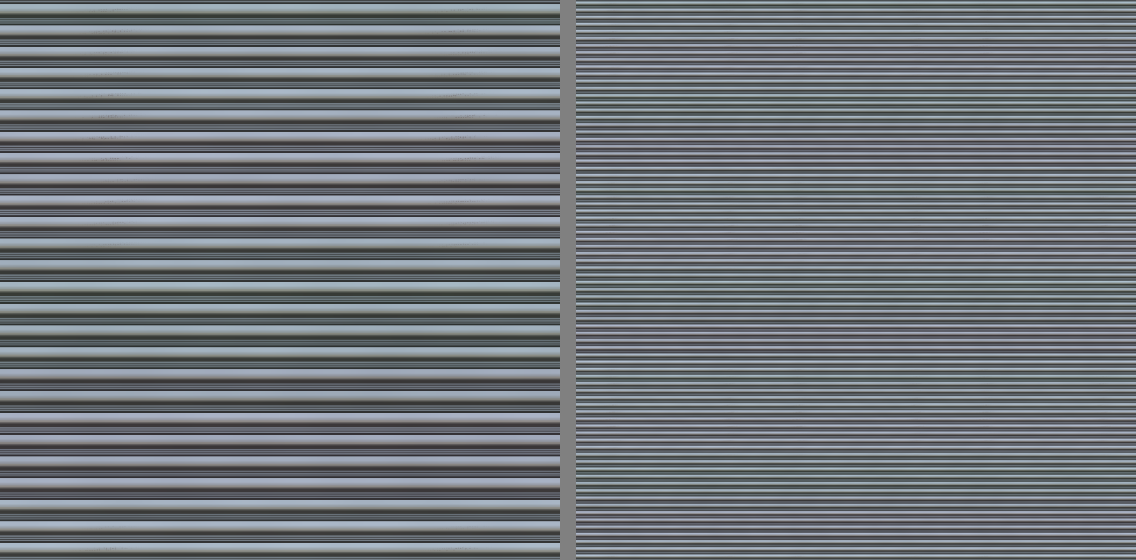
Left: one tile. Right: repeated 3 by 3.
Reproduce this texture procedurally as a Shadertoy shader.

```glsl
const float TAU = 6.2831853;
const float SLATS = 26.0;            // slats from top to bottom
const float PHASE = 0.135;           // offset of the first slat, in slats
const float SAG = 0.064;             // uneven spacing of the slats, in slats
const float SAG_CENTRE = 0.41;       // height of the sag, from the top
const int   GROOVE_LINES = 2;        // thin dark lines in each groove
const float TINT_AMOUNT = 0.009;     // green to lavender drift between slats
const float TONE_AMOUNT = 0.045;     // brightness change between slats
const float SHEEN_AMOUNT = 0.010;    // brightness change along a slat
const float STAIN_AMOUNT = 0.38;
const vec2  STAIN_GRID = vec2(240.0, 260.0);
const vec2  STAIN_X = vec2(0.20, 0.82);

const vec3 CREST  = vec3(0.645, 0.695, 0.755);
const vec3 FLANK  = vec3(0.58, 0.61, 0.64);
const vec3 WARM   = vec3(0.54, 0.54, 0.52);
const vec3 SHADE  = vec3(0.33, 0.33, 0.32);
const vec3 DARK   = vec3(0.225, 0.225, 0.22);
const vec3 GROOVE = vec3(0.44, 0.475, 0.51);
const vec3 LINE   = vec3(0.23, 0.235, 0.24);
const vec3 SEAM   = vec3(0.19, 0.195, 0.20);
const vec3 RUST   = vec3(0.36, 0.30, 0.28);

float hash(vec2 p) {
    return fract(sin(dot(p, vec2(127.1, 311.7))) * 4375.85);
}

// Share of a pixel of height px at t that lies between a and b
float band(float t, float a, float b, float px) {
    return clamp((min(b, t + 0.5 * px) - max(a, t - 0.5 * px)) / px, 0.0, 1.0);
}

// Colour down one slat: t is 0 at its upper edge and 1 at the next slat
vec3 slatProfile(float t, float id, float px) {
    vec3 col = mix(CREST, FLANK, smoothstep(0.17, 0.31, t));
    col = mix(col, WARM, smoothstep(0.30, 0.38, t));
    col = mix(col, SHADE, smoothstep(0.39, 0.48, t));
    col = mix(col, DARK, smoothstep(0.46, 0.54, t));

    // Groove with fine lines of varying depth
    vec3 groove = GROOVE * (0.90 + 0.16 * hash(vec2(id, 7.0)));
    col = mix(col, groove, band(t, 0.66, 0.93, px));
    for (int i = 0; i < GROOVE_LINES; i++) {
        float n = float(i);
        float centre = 0.745 + 0.10 * n + 0.03 * (hash(vec2(id, n)) - 0.5);
        float halfWidth = 0.014 + 0.012 * hash(vec2(id, n + 3.0));
        float line = band(t, centre - halfWidth, centre + halfWidth, px);
        col = mix(col, LINE, line * 0.9);
    }

    // Dark gap below the lip, also reaching into the next slat's first pixel
    float gap = band(t, 0.925, 1.0, px) + band(t, -0.075, 0.0, px);
    return mix(col, SEAM, gap);
}

// Speckled rust smears that slope across the lower crest of some slats
float stains(vec2 uv, float t, float id) {
    vec2 grid = uv * STAIN_GRID;
    vec2 cell = mod(floor(grid), STAIN_GRID);
    vec2 point = 0.3 + 0.4 * vec2(hash(cell), hash(cell + 19.0));
    float speck = 1.0 - smoothstep(0.1, 0.5, length(fract(grid) - point));
    speck *= step(0.35, hash(cell + 41.0));

    float smear = 0.0;
    for (int i = 0; i < 2; i++) {
        float shift = 0.03 * (hash(vec2(id, float(i) + 11.0)) - 0.5);
        float dx = fract(uv.x - STAIN_X[i] - shift + 0.5) - 0.5;
        float dy = t - 0.30 + 1.5 * dx;
        smear += exp(-dx * dx / 0.0014 - dy * dy / 0.005);
    }
    float wornRows = smoothstep(0.35, 0.65, 0.5 + 0.5 * cos(TAU * (id - 4.5) / SLATS));
    return smear * wornRows * (0.4 + 0.6 * hash(vec2(id, 23.0))) * (0.25 + speck);
}

void mainImage(out vec4 fragColor, in vec2 fragCoord) {
    vec2 uv = fragCoord / iResolution.xy;
    float depth = 1.0 - uv.y;
    float row = depth * SLATS - PHASE + SAG * cos(TAU * (depth - SAG_CENTRE));
    float id = mod(floor(row), SLATS);
    float t = fract(row);
    float px = SLATS / iResolution.y;

    vec3 col = slatProfile(t, id, px);

    // Tint and tone of each slat
    float drift = sin(TAU * id * 2.0 / SLATS - 1.8) + 1.4 * (hash(vec2(id, 31.0)) - 0.5);
    col += TINT_AMOUNT * drift * vec3(0.8, -0.4, 0.6);
    col *= 1.0 + TONE_AMOUNT * (2.0 * hash(vec2(id, 37.0)) - 1.0);

    // Faint uneven sheen along the metal
    float sheen = sin(TAU * (2.0 * uv.x + hash(vec2(id, 43.0))))
                + 0.6 * sin(TAU * (7.0 * uv.x + hash(vec2(id, 47.0))));
    col *= 1.0 + SHEEN_AMOUNT * sheen;

    col = mix(col, RUST, clamp(STAIN_AMOUNT * stains(uv, t, id), 0.0, 1.0));
    fragColor = vec4(col, 1.0);
}
```
